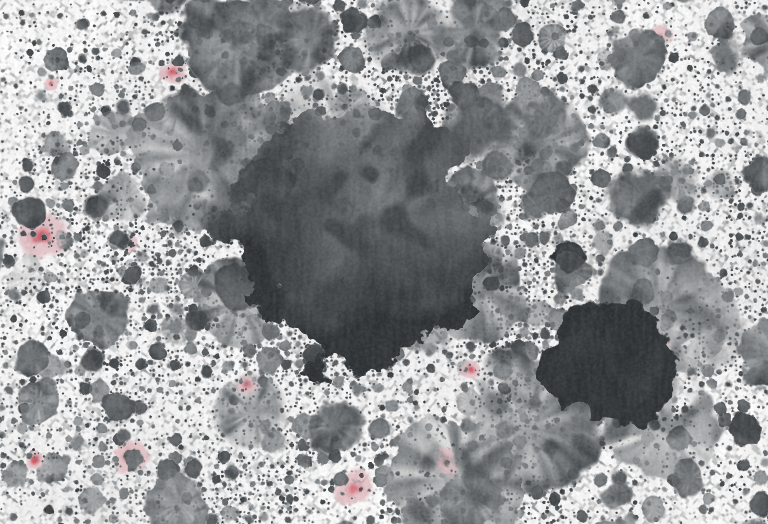
Give the GLSL for this texture, as a Shadertoy shader.

```glsl
const float PAPER = 0.95;
const float DARKEST = 0.22;
const vec3 INK_HUE = vec3(-0.013, 0.002, 0.014);
const vec3 PINK_PALE = vec3(0.88, 0.74, 0.76);
const vec3 PINK_CORE = vec3(0.78, 0.27, 0.32);
const float PINK_CELL = 0.2;
const float PINK_CHANCE = 0.45;
const mat2 TURN = mat2(0.8, 0.6, -0.6, 0.8);

// Main washes: centre, radius, tone
const vec4 HEART = vec4(0.70, 0.56, 0.235, 0.38);
const vec4 DARK_POOL = vec4(1.16, 0.31, 0.125, 0.24);
const vec4 PALE_BLOOM = vec4(0.39, 0.70, 0.14, 0.64);
const vec4 LOW_BLOOM = vec4(0.87, 0.08, 0.14, 0.6);
const float HEART_LIFT = 0.75;

// Scattered blots, from large stains to specks
const int LAYERS = 6;
const float LARGEST_CELL = 0.28;
const float DENSE = 0.7;
const float SPARSE = 0.32;
const float SPECK_THINNING = 0.7;
const float RAY_CONTRAST = 0.4;
const float CLOUD_CONTRAST = 0.65;

vec3 hash3(vec2 p) {
    vec3 q = fract(p.xyx * vec3(0.1031, 0.1030, 0.0973));
    q += dot(q, q.yxz + 33.33);
    return fract((q.xxy + q.yzz) * q.zyx);
}

float noise(vec2 p) {
    vec2 i = floor(p), f = fract(p);
    f = f * f * (3.0 - 2.0 * f);
    return mix(mix(hash3(i).x, hash3(i + vec2(1, 0)).x, f.x),
               mix(hash3(i + vec2(0, 1)).x, hash3(i + vec2(1, 1)).x, f.x), f.y);
}

float fbm(vec2 p) {
    float sum = 0.0, amp = 0.53;
    for (int i = 0; i < 4; i++) {
        p = TURN * p * 2.0 + 7.3;
        sum += amp * noise(p * 0.5);
        amp *= 0.5;
    }
    return sum;
}

// Lays one ragged blot over the lightness below it; pale ink bleeds in rays
float stain(float below, vec2 d, float radius, float tone, float ragged, float soft, float rayAmount, float seed) {
    float len = length(d);
    float depth = len / radius;
    float cover = 1.0 - smoothstep(-soft, soft, len - radius + radius * (ragged - 0.5) * 0.95);
    float rays = noise(5.0 * d / (len + 1e-4) + depth * 0.9 + seed) - 0.5;
    rays *= rayAmount * smoothstep(0.1, 0.6, depth) * smoothstep(0.3, 0.6, tone);
    tone += RAY_CONTRAST * rays - 0.05 * smoothstep(0.75, 1.0, depth);
    return mix(below, min(below, max(tone, DARKEST)), cover);
}

float wash(float below, vec2 p, vec4 w, float tint, float ragged, float soft) {
    return stain(below, p - w.xy, w.z, w.w + tint, ragged, soft, 1.0, w.x * 50.0);
}

float scatter(float light, vec2 p, float cloud, float px) {
    for (int k = 0; k < LAYERS; k++) {
        float level = float(k) / float(LAYERS - 1);
        float cell = LARGEST_CELL * exp2(-float(k));
        float ragged = fbm(p / cell * 3.2 + 40.0);
        vec2 home = floor(p / cell);
        float before = light;
        for (int j = 0; j < 9; j++) {
            vec2 id = home + vec2(j % 3, j / 3) - 1.0;
            vec3 place = hash3(id + 61.0 + 17.0 * float(k));
            vec3 look = hash3(id + 213.0 + 29.0 * float(k));
            vec2 centre = (id + 0.2 + 0.6 * place.xy) * cell;
            float far = length((centre - HEART.xy - vec2(0.08, -0.06)) * vec2(0.85, 1.0));
            float chance = mix(DENSE, SPARSE, smoothstep(0.25, 0.75, far));
            chance *= mix(1.0, SPECK_THINNING * (0.1 + 1.6 * noise(centre * 6.0)), level);
            if (place.z > chance) continue;
            float radius = cell * mix(0.17, mix(0.5, 0.3, level), look.x);
            float tone = mix(mix(0.46, DARKEST, level), mix(0.86, 0.5, level), look.y);
            float soft = px + radius * mix(0.03, 0.4, pow(look.z, 4.0));
            tone += cloud * (1.0 - level);
            light = stain(light, p - centre, radius, tone, ragged, soft, 1.0 - min(1.0, 2.0 * level), look.z * 90.0);
        }
        // Wet washes swallow the finer drops
        float dry = smoothstep(0.5, 0.85, before);
        light = mix(before, light, mix(1.0, 0.2 + 0.8 * dry, level));
    }
    return light;
}

// Soft pink drops, visible where the ink is thin
vec3 pinkDrops(vec3 col, vec2 p, float light) {
    vec2 home = floor(p / PINK_CELL);
    float ragged = (fbm(p * 35.0) - 0.5) * 0.9;
    for (int j = 0; j < 9; j++) {
        vec2 id = home + vec2(j % 3, j / 3) - 1.0;
        vec3 h = hash3(id + 407.0);
        vec3 size = hash3(id + 531.0);
        if (size.x > PINK_CHANCE) continue;
        float r = mix(0.014, 0.05, size.y * size.y);
        float d = length(p - (id + 0.2 + 0.6 * h.xy) * PINK_CELL) / r + ragged;
        vec3 pink = mix(PINK_CORE, PINK_PALE, smoothstep(0.1, 0.75, d + 0.3 * h.z));
        float cover = (1.0 - smoothstep(0.75, 1.1, d)) * smoothstep(0.45, 0.8, light);
        col = mix(col, pink, cover * 0.85);
    }
    return col;
}

void mainImage(out vec4 fragColor, in vec2 fragCoord) {
    vec2 p = fragCoord / iResolution.y;
    float px = 0.8 / iResolution.y;

    // Paper with fine flecks
    float light = PAPER + 0.1 * (fbm(p * 3.0) - 0.5);
    light -= 0.2 * smoothstep(0.45, 0.95, noise(TURN * p * 170.0));

    // Ink washes and spatter
    float cloud = CLOUD_CONTRAST * (fbm(p * 6.0) - 0.5);
    float ragged = 0.7 * fbm(p * 11.0) + 0.5 * fbm(p * 31.0) - 0.1;
    float soft = px + 0.002;
    light = wash(light, p, PALE_BLOOM, cloud, ragged, soft);
    light = wash(light, p, LOW_BLOOM, cloud, ragged, soft);
    light = wash(light, p, HEART, 0.6 * cloud + HEART_LIFT * (p.y - HEART.y), ragged, soft);
    light = wash(light, p, DARK_POOL, 0.3 * cloud, ragged, soft);
    light = scatter(light, p, cloud, px);

    // Pigment dimples and the vertical weave
    float wet = 1.0 - smoothstep(0.75, 0.85, light);
    light -= wet * 0.16 * smoothstep(0.55, 0.85, noise(TURN * p * 24.0)) * smoothstep(0.25, 0.5, light);
    light += 0.04 * (noise(p * vec2(170.0, 30.0)) - 0.5) + 0.05 * (noise(TURN * p * 260.0) - 0.5);

    vec3 col = light + INK_HUE * (1.0 - smoothstep(0.45, 0.85, light));
    fragColor = vec4(clamp(pinkDrops(col, p, light), 0.0, 1.0), 1.0);
}
```
